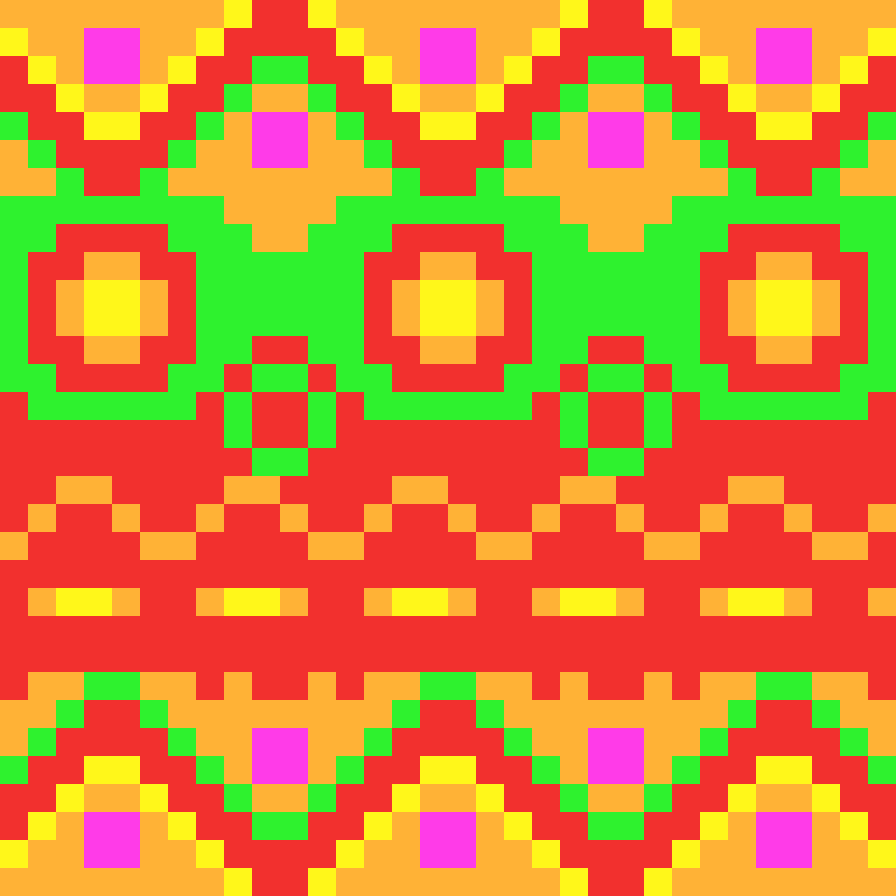
Reproduce this pattern procedurally as a WebGL 2 fragment shader.

```glsl
#version 300 es
precision highp float;
// Woven-style banded motif on a square cell grid: zigzag borders with gems,
// medallions and rings, a small wave and a row of dashes. Each column is folded
// into a mirrored distance from its motif axis, and each band is a step formula.

#define CELLS 32.0        // cells across and down
#define PERIOD 12.0       // cells per large motif
#define MOTIF_AXIS 4.0    // mirror axis of the medallions
#define WAVE_PERIOD 6.0   // cells per wave and dash
#define WAVE_AXIS 3.0     // mirror axis of the wave
#define SAMPLES 3         // antialiasing samples per axis

uniform vec2 u_resolution;
out vec4 fragColor;

const vec3 RED     = vec3(0.95, 0.19, 0.18);
const vec3 ORANGE  = vec3(1.00, 0.70, 0.21);
const vec3 GREEN   = vec3(0.18, 0.95, 0.18);
const vec3 YELLOW  = vec3(1.00, 0.97, 0.10);
const vec3 MAGENTA = vec3(1.00, 0.23, 0.91);

// Whole-cell distance from the nearest repeated mirror axis
int foldColumn(float column, float axis, float period) {
    float halfPeriod = 0.5 * period;
    return int(abs(mod(column + 0.5 - axis + halfPeriod, period) - halfPeriod));
}

// Whole-cell distance from a horizontal line between two rows
int rowDistance(int row, float line) {
    return int(abs(float(row) + 0.5 - line));
}

// Diagonal stripes between two gems; depth counts in from the canvas edge
vec3 zigzag(int across, int depth) {
    bool outerGem = across == 0 && (depth == 1 || depth == 2);
    bool innerGem = across == 5 && (depth == 4 || depth == 5);
    if (outerGem || innerGem) return MAGENTA;
    int diagonal = across + depth;
    if (diagonal == 4) return YELLOW;
    if (diagonal == 5 || diagonal == 6) return RED;
    if (diagonal == 7) return GREEN;
    return ORANGE;
}

// Green field with pendants, medallions and rings
vec3 medallionBand(int across, int row) {
    bool redGround = row > 14 || (row == 14 && across > 2);
    vec3 color = redGround ? RED : GREEN;

    // Stepped tip hanging below the zigzag
    if (row < 9 && across >= row - 3) color = ORANGE;

    // Medallion with clipped corners
    int rise = rowDistance(row, 11.0);
    int steps = across + rise;
    if (across < 3 && rise < 3 && steps < 4)
        color = steps == 0 ? YELLOW : steps == 1 ? ORANGE : RED;

    // Diamond ring on the opposite axis
    int ring = 5 - across + rowDistance(row, 15.0);
    if (ring < 3) color = ring == 1 ? GREEN : RED;
    return color;
}

// Thin wave over a line of dashes on red
vec3 waveBand(int across, int row) {
    if (row < 20 && across == row - 17) return ORANGE;
    if (row == 21 && across < 2) return across == 0 ? YELLOW : ORANGE;
    return RED;
}

vec3 pattern(vec2 uv) {
    vec2 cell = clamp(floor(uv * CELLS), 0.0, CELLS - 1.0);
    int lastRow = int(CELLS) - 1;
    int row = lastRow - int(cell.y);   // counted from the top
    int across = foldColumn(cell.x, MOTIF_AXIS, PERIOD);

    if (row < 7) return zigzag(across, row);
    if (row < 17) return medallionBand(across, row);
    if (row < 24) return waveBand(foldColumn(cell.x, WAVE_AXIS, WAVE_PERIOD), row);

    // Lower border: mirrored zigzag with a notched first row
    bool notch = row == 24 && (across == 3 || across == 5);
    return notch ? RED : zigzag(across, lastRow - row);
}

void main() {
    // Average a small grid of samples to smooth the cell edges
    vec3 color = vec3(0.0);
    for (int j = 0; j < SAMPLES; j++) {
        for (int i = 0; i < SAMPLES; i++) {
            vec2 offset = (vec2(i, j) + 0.5) / float(SAMPLES) - 0.5;
            color += pattern((gl_FragCoord.xy + offset) / u_resolution);
        }
    }
    fragColor = vec4(color / float(SAMPLES * SAMPLES), 1.0);
}
```
